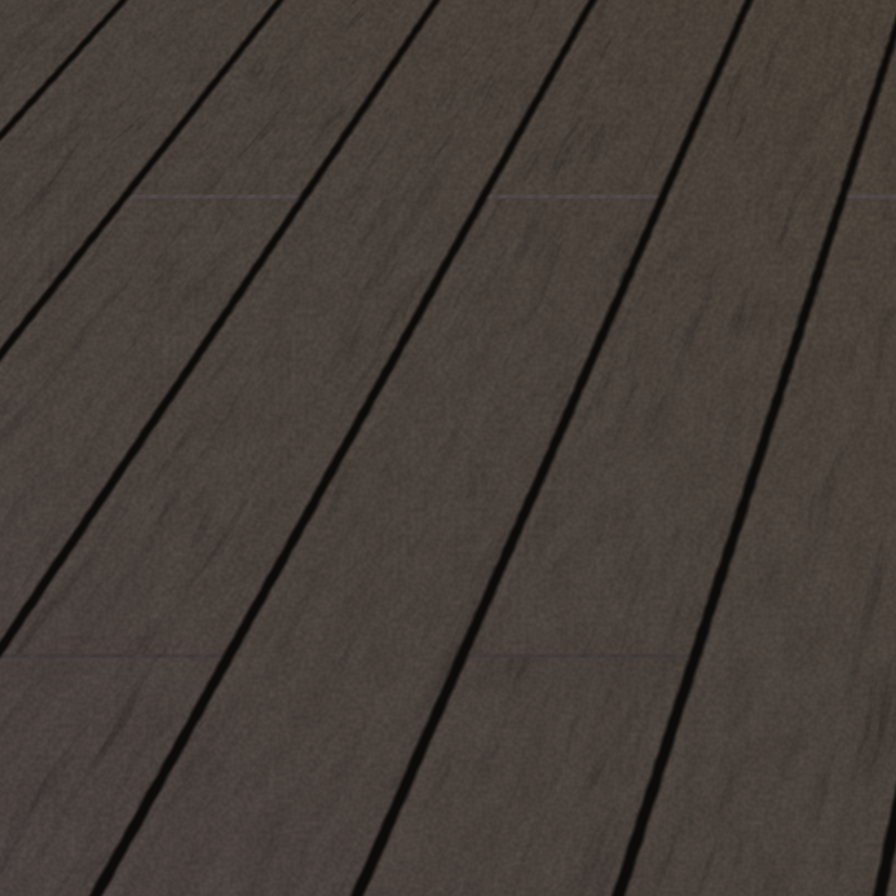
Reproduce this texture procedurally as a three.js fragment shader.

```glsl
// Dark composite decking seen at an angle: boards converge towards a far point.
// The canvas is unprojected to board coordinates (u across, v along), where
// gaps, staggered butt joints and stretched gradient-noise grain are laid out.

#define SEAM_TOP 0.6615      // x of the reference gap at the upper edge
#define SEAM_LEAN 0.5547     // leftward shift of that gap down the canvas
#define BOARD_TOP 0.1745     // board width at the upper edge
#define BOARD_GROWTH 0.1172  // added board width at the lower edge
#define JOINT_ORIGIN 3.842   // inverse board width at the nearer joint row
#define JOINT_STEP 1.153     // inverse board width between joint rows
#define GAP_HALF 0.0245      // half gap, in board widths
#define EDGE_SOFT 0.0036     // softness of gap edges, in canvas units
#define JOINT_HALF 0.0022    // half joint line, in canvas units
#define STREAK_DEPTH 0.17    // darkening by grain streaks
#define SPECKLE 0.125        // strength of the fine surface texture

varying vec2 vUv;

const vec3 WOOD_DARK = vec3(0.254, 0.219, 0.200);
const vec3 WOOD_LIGHT = vec3(0.314, 0.281, 0.258);
const vec3 GAP_COLOR = vec3(0.050, 0.044, 0.038);
const vec3 JOINT_DARK = vec3(0.222, 0.194, 0.202);
const vec3 JOINT_LIGHT = vec3(0.325, 0.305, 0.315);

float hash(vec2 p) {
  return fract(sin(dot(p, vec2(127.1, 311.7))) * 43758.55);
}

vec2 gradient(vec2 cell) {
  float angle = 6.28319 * hash(cell);
  return vec2(cos(angle), sin(angle));
}

// Gradient noise, roughly -0.7 to 0.7
float noise(vec2 p) {
  vec2 i = floor(p);
  vec2 f = p - i;
  vec2 w = f * f * f * (f * (f * 6.0 - 15.0) + 10.0);
  vec2 e = vec2(1.0, 0.0);
  float low = mix(dot(gradient(i), f),
                  dot(gradient(i + e.xy), f - e.xy), w.x);
  float high = mix(dot(gradient(i + e.yx), f - e.yx),
                   dot(gradient(i + e.xx), f - e.xx), w.x);
  return mix(low, high, w.y);
}

float fbm(vec2 p) {
  float sum = 0.0;
  float amplitude = 0.6;
  for (int i = 0; i < 4; i++) {
    sum += amplitude * noise(p);
    p = p * 2.03 + 17.3;
    amplitude *= 0.5;
  }
  return sum;
}

vec3 woodColor(vec2 p, vec2 board) {
  // Each board samples its own part of the grain
  vec2 q = p + 23.0 * vec2(hash(board), hash(board + 5.3));
  q.x += 0.05 * noise(q * vec2(2.0, 5.0));

  // Blotchy mottling and a small tone shift per board
  float mottling = fbm(q * vec2(8.0, 11.0));
  float tone = 0.58 + 0.5 * mottling + 0.04 * (hash(board + 9.1) - 0.5);

  // Short dark streaks gathered in patches, and a few long ones
  float patches = smoothstep(-0.2, 0.4, noise(q * vec2(2.3, 2.6)));
  float streaks = smoothstep(0.0, 0.45, fbm(q * vec2(13.0, 5.5)));
  float longStreaks = smoothstep(0.28, 0.55, noise(q * vec2(9.0, 1.3)));
  float shade = streaks * (0.35 + 0.65 * patches) + 0.4 * longStreaks;

  // Surface texture: short fibres under an even, fine grit
  float fibres = noise(q * vec2(30.0, 40.0));
  float grit = noise(vUv * 203.0) + 0.6 * noise(vUv * 117.0 + 31.0);

  vec3 color = mix(WOOD_DARK, WOOD_LIGHT, clamp(tone, 0.0, 1.2));
  color *= 1.0 - STREAK_DEPTH * shade;
  return color * (1.0 + SPECKLE * (0.4 * fibres + grit));
}

void main() {
  // Perspective: board width grows linearly down the canvas
  float down = 1.0 - vUv.y;
  float width = BOARD_TOP + BOARD_GROWTH * down;
  float u = (vUv.x - SEAM_TOP + SEAM_LEAN * down) / width;
  float v = (1.0 / width - JOINT_ORIGIN) / JOINT_STEP;

  // Joints alternate between neighbouring boards
  float column = floor(u);
  float along = v + column + 1.0;
  vec2 board = vec2(column, floor(along * 0.5));
  vec3 color = woodColor(vec2(u, v), board);

  // Warm upper right, cooler and more violet lower left
  float warmth = 0.5 * (vUv.x + vUv.y) - 0.5;
  color *= 1.0 + warmth * vec3(-0.01, -0.01, -0.11);

  // Thin worn butt joints, measured in canvas units
  float canvasPerV = JOINT_STEP * width * width / BOARD_GROWTH;
  float jointDistance = abs(mod(along + 1.0, 2.0) - 1.0) * canvasPerV;
  float joint = 1.0 - smoothstep(0.3 * JOINT_HALF, 1.6 * JOINT_HALF, jointDistance);
  float wear = noise(vec2(u * 22.0, v * 9.0));
  vec3 jointColor = mix(JOINT_DARK, JOINT_LIGHT, clamp(vUv.y * 1.1 + 0.6 * wear, 0.0, 1.0));
  color = mix(color, jointColor, joint * (0.88 + 0.3 * wear));

  // Gaps with slightly uneven edges and a faint lit rim on their right side
  float offset = u - floor(u + 0.5);
  float rim = smoothstep(0.025, 0.0, abs(offset - GAP_HALF - 0.03));
  color *= 1.0 + 0.04 * rim;
  float soft = EDGE_SOFT / width;
  float edge = abs(offset) + 0.006 * noise(vec2(u * 9.0, v * 40.0));
  float gap = 1.0 - smoothstep(GAP_HALF - soft, GAP_HALF + soft, edge);
  gl_FragColor = vec4(mix(color, GAP_COLOR, gap), 1.0);
}
```
